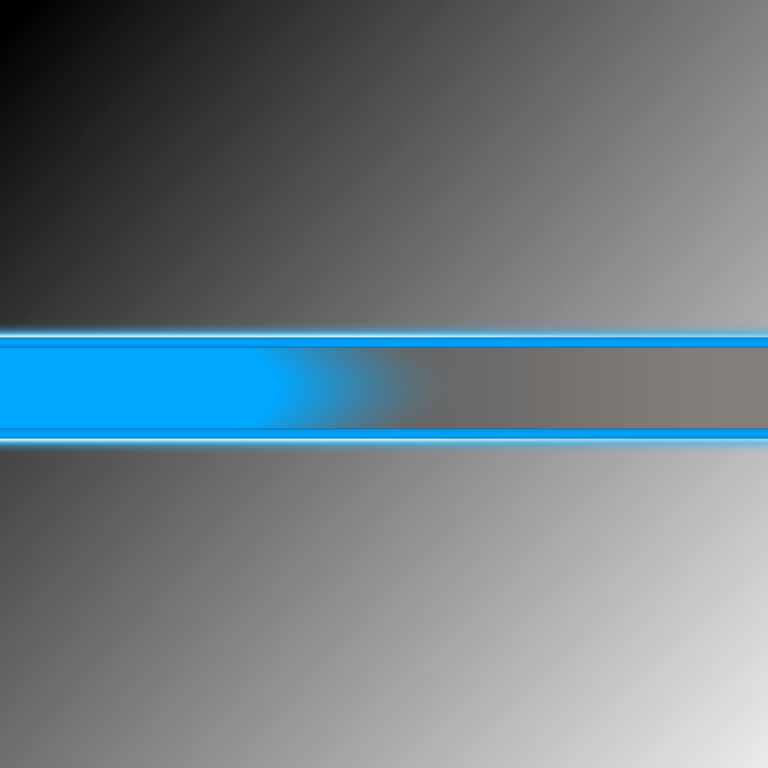
Reproduce this background procedurally as a three.js fragment shader.

```glsl
// Glowing blue double-railed band over a diagonal brushed-grey gradient.
varying vec2 vUv;

// Band layout, in canvas units
const float BAND_CENTER = 0.4948;
const float INNER_HALF = 0.0527;   // half height of the panel
const float OUTER_HALF = 0.0658;   // half height including the rails
const float EDGE_SOFT = 0.0009;
const float SEAM_WIDTH = 0.0018;   // dark line along the rail edges

// Outer glow
const float GLOW_REACH = 0.0105;
const float CORE_REACH = 0.0042;

// Panel fill fade
const float FADE_START = 0.36;
const float FADE_END = 0.61;
const float FADE_CURVE = 0.045;    // how far the fade bends back at the rails

// Backdrop
const vec2 GREY_SLOPE = vec2(0.48, 0.42);  // brightening rightward, downward
const float CORNER_DARKEN = 0.05;
const float STREAK_STRENGTH = 0.004;

// Colours
const vec3 FILL_BLUE = vec3(0.0, 0.655, 1.0);
const vec3 RAIL_BLUE = vec3(0.0, 0.63, 0.98);
const vec3 SEAM_BLUE = vec3(0.02, 0.36, 0.62);
const vec3 GLOW_BLUE = vec3(0.20, 0.70, 0.95);
const vec3 CORE_WHITE = vec3(0.90, 0.99, 1.0);
const vec3 PANEL_DARK = vec3(0.405, 0.400, 0.395);
const vec3 PANEL_LIGHT = vec3(0.515, 0.500, 0.485);

// Faint brushed lines running up to the right
float brushedStreaks(vec2 p) {
  float across = p.x - p.y;
  float along = p.x + p.y;
  float sum = 0.0;
  float freq = 61.0;
  float amp = 0.5;
  for (int i = 0; i < 4; i++) {
    sum += amp * sin(across * freq + 1.3 * sin(along * 5.0 + freq));
    freq *= 1.73;
    amp *= 0.7;
  }
  return sum;
}

vec3 backdrop(vec2 p) {
  vec2 fromTopLeft = vec2(p.x, 1.0 - p.y);
  float grey = dot(fromTopLeft, GREY_SLOPE);
  grey += 0.02 - CORNER_DARKEN * exp(-4.0 * dot(fromTopLeft, vec2(1.0)));
  grey += STREAK_STRENGTH * brushedStreaks(p);
  return vec3(clamp(grey, 0.0, 1.0));
}

// Grey panel with a blue fill dissolving to the right
vec3 panel(vec2 p, float dist) {
  vec3 grey = mix(PANEL_DARK, PANEL_LIGHT, smoothstep(0.5, 1.0, p.x));
  float bend = dist / INNER_HALF;
  float x = p.x + FADE_CURVE * bend * bend;
  float fade = clamp((x - FADE_START) / (FADE_END - FADE_START), 0.0, 1.0);
  float fill = (1.0 - fade) * (1.0 - fade) * (1.0 + 0.8 * fade);
  return mix(grey, FILL_BLUE, fill);
}

// Blue rail, shaded toward a dark seam on both edges
vec3 rail(float dist) {
  float middle = 0.5 * (INNER_HALF + OUTER_HALF);
  float halfWidth = 0.5 * (OUTER_HALF - INNER_HALF);
  float toEdge = halfWidth - abs(dist - middle);
  float seam = 1.0 - smoothstep(0.0, SEAM_WIDTH, toEdge);
  float shade = 0.92 + 0.08 * smoothstep(0.0, halfWidth, toEdge);
  return mix(RAIL_BLUE * shade, SEAM_BLUE, 0.75 * seam);
}

// Cyan halo with a white core, weaker toward the right
vec3 addGlow(vec3 base, float x, float outside) {
  float d = max(outside, 0.0);
  float halo = exp(-pow(d / GLOW_REACH, 2.0));
  float core = exp(-pow(d / CORE_REACH, 2.0));
  float weaken = smoothstep(0.4, 0.95, x);
  vec3 color = mix(base, GLOW_BLUE, halo * mix(0.95, 0.78, weaken));
  return mix(color, CORE_WHITE, core * mix(0.95, 0.5, weaken));
}

void main() {
  float dist = abs(vUv.y - BAND_CENTER);
  vec3 color = addGlow(backdrop(vUv), vUv.x, dist - OUTER_HALF);

  float inRails = 1.0 - smoothstep(-EDGE_SOFT, EDGE_SOFT, dist - OUTER_HALF);
  color = mix(color, rail(dist), inRails);

  float inPanel = 1.0 - smoothstep(-EDGE_SOFT, EDGE_SOFT, dist - INNER_HALF);
  color = mix(color, panel(vUv, dist), inPanel);

  gl_FragColor = vec4(color, 1.0);
}
```
